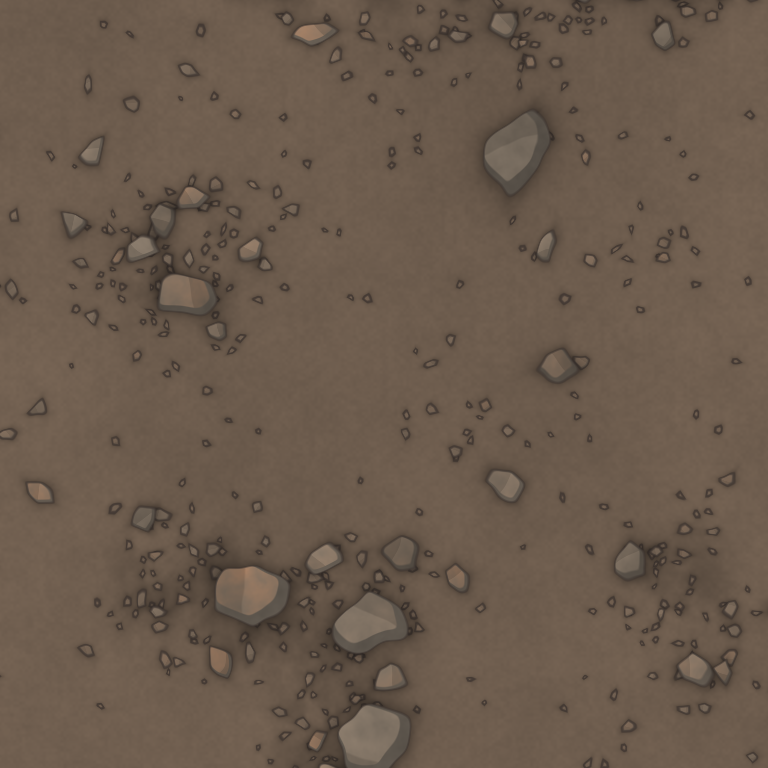
Write a WebGL 1 fragment shader that draws this texture.

```glsl
precision highp float;
uniform vec2 u_resolution;

#define GROUND vec3(0.436, 0.368, 0.309)
#define STONE vec3(0.545, 0.468, 0.400)
#define SIDE vec3(0.370, 0.340, 0.305)
#define OUTLINE vec3(0.235, 0.200, 0.185)
#define GRAIN 0.030
#define MOTTLE 0.075
#define SHADOW 0.30
#define CLUSTER_SCALE 4.5
#define ROUNDING 11.0
#define SEED 3.7

float hash(vec2 p) {
  return fract(sin(dot(p, vec2(127.1, 311.7)) + SEED) * 43758.5453);
}

float noise(vec2 p) {
  vec2 i = floor(p), f = fract(p);
  f = f * f * (3.0 - 2.0 * f);
  return mix(mix(hash(i), hash(i + vec2(1.0, 0.0)), f.x),
             mix(hash(i + vec2(0.0, 1.0)), hash(i + 1.0), f.x), f.y);
}

float fbm(vec2 p) {
  float sum = 0.0, amp = 0.5;
  for (int i = 0; i < 4; i++) {
    sum += amp * noise(p);
    p = mat2(1.6, 1.2, -1.2, 1.6) * p + 5.3;
    amp *= 0.5;
  }
  return sum / 0.9375;
}

// Rounded irregular polygon: 1.0 on its edge, smaller inside
float polygon(vec2 q, vec2 id) {
  float sum = 0.0;
  for (int i = 0; i < 6; i++) {
    float k = float(i);
    float angle = (k + 0.75 * hash(id + k * 1.7)) * 1.0472;
    float reach = mix(0.58, 1.0, hash(id + k * 2.3 + 9.0));
    sum += pow(max(dot(q, vec2(cos(angle), sin(angle))) / reach, 0.0), ROUNDING);
  }
  return pow(sum + 1e-9, 1.0 / ROUNDING);
}

// Scatters one size of stone over the colour below it
vec3 scatterStones(vec3 color, vec2 p, float cells, float size, float density, float contrast) {
  vec2 home = floor(p * cells);
  float soft = max(1.0 / u_resolution.y, 0.0012);
  for (int y = -1; y <= 1; y++) {
    for (int x = -1; x <= 1; x++) {
      vec2 cell = home + vec2(float(x), float(y));
      vec2 id = cell + cells * 3.1;
      vec2 jitter = vec2(hash(id + 0.3), hash(id + 7.9));
      vec2 center = (cell + 0.2 + 0.6 * jitter) / cells;
      float cluster = smoothstep(0.42, 0.75, noise(center * CLUSTER_SCALE + 2.0));
      if (hash(id + 4.4) > density * (0.12 + 0.88 * cluster)) continue;

      // Turned and squeezed local frame
      float radius = size * mix(0.5, 1.0, hash(id + 5.5));
      float turn = 6.2832 * hash(id + 6.6);
      mat2 spin = mat2(cos(turn), sin(turn), -sin(turn), cos(turn));
      vec2 stretch = vec2(1.0, mix(1.1, 1.6, hash(id + 8.8)));
      vec2 offset = (p - center) / radius;
      vec2 q = spin * offset * stretch;
      float d = (polygon(q, id) - 1.0) * radius * 0.7;
      vec2 topOffset = (offset - vec2(-0.09, 0.11)) * 1.22;
      float top = (polygon(spin * topOffset * stretch, id) - 1.0) * radius * 0.7;

      // Contact shadow and dark rim
      float fade = 0.0015 + radius * 0.18;
      color *= 1.0 - SHADOW * exp(-max(d, 0.0) / fade);
      float rim = 1.0 - smoothstep(0.0005, 0.0012 + soft, abs(d));

      // Worn top face, one crease and a darker side
      float wear = fbm(p * 45.0 + id);
      float tone = 0.84 + 0.22 * hash(id + 2.2) + 0.20 * (wear - 0.5);
      vec3 tint = mix(vec3(0.95, 1.0, 1.03), vec3(1.06, 0.98, 0.92), wear * hash(id + 3.3) * 1.6);
      float crease = smoothstep(-0.03, 0.03, q.x + 0.3 * q.y - 0.35 + 0.3 * hash(id + 1.1));
      vec3 face = STONE * tint * tone * (1.0 - 0.12 * crease);
      face *= 1.0 + 0.07 * dot(offset, vec2(-0.6, 0.8));
      face = mix(face, SIDE * tone, smoothstep(-soft, soft * 1.5, top));
      face = mix(GROUND * 0.97, face, contrast);
      color = mix(color, face, 1.0 - smoothstep(-soft, soft, d));
      color = mix(color, OUTLINE, rim * mix(0.75, 0.45, contrast));
    }
  }
  return color;
}

void main() {
  vec2 p = gl_FragCoord.xy / u_resolution.y;

  // Packed earth: broad stains, mottling and fine grain
  float stain = fbm(p * 3.0 + 11.0) - 0.5;
  float mottle = fbm(p * 22.0) - 0.5;
  float grain = noise(p * 260.0) + noise(p * 130.0 + 4.0) - 1.0;
  vec3 color = GROUND * (1.0 + MOTTLE * (2.4 * stain + mottle) + GRAIN * grain);
  float dirt = smoothstep(0.5, 0.8, noise(p * CLUSTER_SCALE + 2.0));
  color *= 1.0 - 0.16 * dirt * smoothstep(0.4, 0.7, fbm(p * 14.0 + 6.0));

  // Chipped outlines come from a slight warp
  vec2 warp = vec2(noise(p * 38.0), noise(p * 38.0 + 17.0)) - 0.5;
  vec2 rough = p + warp * 0.009;

  // Grit, pebbles, stones, boulders
  color = scatterStones(color, rough, 58.0, 0.0065, 0.32, 0.15);
  color = scatterStones(color, rough, 31.0, 0.0125, 0.38, 0.50);
  color = scatterStones(color, rough, 13.0, 0.0300, 0.42, 0.90);
  color = scatterStones(color, rough, 7.0, 0.0680, 0.48, 1.00);

  gl_FragColor = vec4(color * (1.0 + 0.3 * GRAIN * grain), 1.0);
}
```
